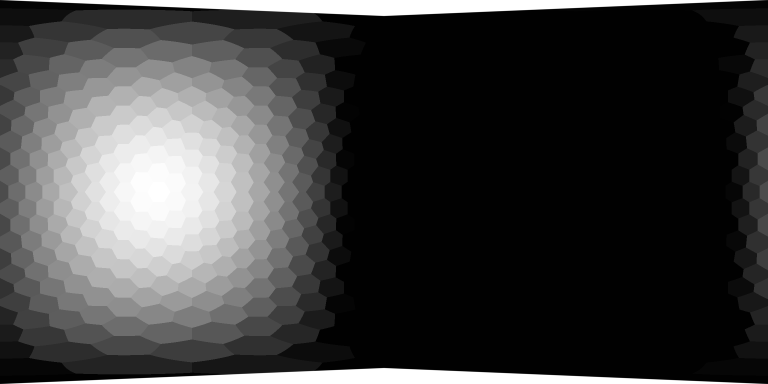
Give the GLSL for this background, as a WebGL 1 fragment shader.

```glsl
precision highp float;
// Unwrapped sphere of hexagonal cells, flat shaded by one light, with white wedges at the poles.
uniform vec2 u_resolution;

const float PI = 3.14159265;
const float GOLDEN = 1.618034;
const vec2 LIGHT_UV = vec2(0.202, 0.505);
const float WEDGE_DEPTH = 0.0417;

// Canvas position (0..1) to a unit direction, z towards the pole.
vec3 direction(vec2 uv) {
  float lon = 2.0 * PI * uv.x;
  float lat = PI * (uv.y - 0.5);
  return vec3(cos(lat) * sin(lon), cos(lat) * cos(lon), sin(lat));
}

// True if p and q lie on the same side of the great circle through a and b.
bool sameSide(vec3 a, vec3 b, vec3 p, vec3 q) {
  vec3 n = cross(a, b);
  return dot(n, p) * dot(n, q) > 0.0;
}

vec3 nearer(vec3 p, vec3 a, vec3 b) {
  return dot(p, a) > dot(p, b) ? a : b;
}

// Nearest vertex of an icosahedron subdivided three times.
vec3 cellCentre(vec3 dir) {
  vec3 p = abs(dir);
  vec3 a = normalize(vec3(1.0, GOLDEN, 0.0));
  vec3 b = a.zxy;
  vec3 c = a.yzx;

  // Pick the face within the folded octant.
  if (!sameSide(a, b, p, c)) c = a * vec3(-1.0, 1.0, 1.0);
  else if (!sameSide(b, c, p, a)) a = b * vec3(1.0, -1.0, 1.0);
  else if (!sameSide(c, a, p, b)) b = c * vec3(1.0, 1.0, -1.0);

  // Descend into the smaller triangle that holds the point.
  for (int level = 0; level < 3; level++) {
    vec3 ab = normalize(a + b);
    vec3 bc = normalize(b + c);
    vec3 ca = normalize(c + a);
    if (sameSide(ab, ca, p, a)) { b = ab; c = ca; }
    else if (sameSide(ab, bc, p, b)) { a = ab; c = bc; }
    else if (sameSide(bc, ca, p, c)) { a = ca; b = bc; }
    else { a = ab; b = bc; c = ca; }
  }

  vec3 unfold = 2.0 * step(0.0, dir) - 1.0;
  return nearer(p, nearer(p, a, b), c) * unfold;
}

// Lambert light, constant over each cell.
float cellShade(vec2 uv, vec3 light) {
  return max(dot(cellCentre(direction(uv)), light), 0.004);
}

// Wedges that widen from the sides to the middle, along top and bottom.
float wedgeMask(vec2 uv, float depth, float blur) {
  float limit = depth * (1.0 - abs(2.0 * uv.x - 1.0));
  float gap = min(uv.y, 1.0 - uv.y);
  return 1.0 - smoothstep(-blur, blur, gap - limit);
}

void main() {
  vec3 light = direction(LIGHT_UV);

  // Average a 3 by 3 grid of samples for smooth cell edges.
  float shade = 0.0;
  for (int i = 0; i < 9; i++) {
    float k = float(i);
    vec2 offset = (vec2(mod(k, 3.0), floor(k / 3.0)) - 1.0) / 3.0;
    shade += cellShade((gl_FragCoord.xy + offset) / u_resolution, light) / 9.0;
  }

  vec2 uv = gl_FragCoord.xy / u_resolution;
  float wedge = wedgeMask(uv, WEDGE_DEPTH, 0.7 / u_resolution.y);
  gl_FragColor = vec4(vec3(mix(shade, 1.0, wedge)), 1.0);
}
```
